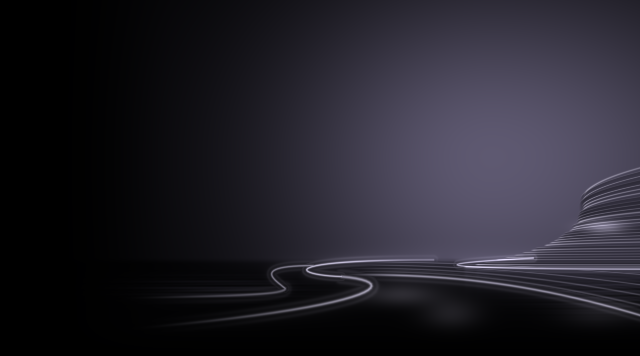
This background is drawn by a Shadertoy shader. Its source:

```glsl
const vec3 HAZE = vec3(0.36, 0.34, 0.43);
const vec3 SILVER = vec3(0.74, 0.72, 0.80);
const vec3 FLOOR_TINT = vec3(0.17, 0.16, 0.21);
const vec3 INK = vec3(0.008, 0.008, 0.012);
const float HORIZON = 0.27;

float hash(float n) { return fract(sin(n * 12.99) * 437.58); }

float spot(vec2 p, vec2 center, vec2 size) {
    vec2 q = (p - center) / size;
    return exp(-dot(q, q));
}

float segmentDistance(vec2 p, vec2 a, vec2 b) {
    vec2 ab = b - a;
    return length(p - a - ab * clamp(dot(p - a, ab) / dot(ab, ab), 0.0, 1.0));
}

vec2 bezier(vec2 a, vec2 b, vec2 c, vec2 d, float t) {
    float u = 1.0 - t;
    return u * u * u * a + 3.0 * u * u * t * b + 3.0 * u * t * t * c + t * t * t * d;
}

float curveDistance(vec2 p, vec2 a, vec2 b, vec2 c, vec2 d) {
    float nearest = 10.0;
    vec2 last = a;
    for (int i = 1; i <= 24; i++) {
        vec2 next = bezier(a, b, c, d, float(i) / 24.0);
        nearest = min(nearest, segmentDistance(p, last, next));
        last = next;
    }
    return nearest;
}

// Bright core, soft halo and a faint parallel groove
float rail(float dist, float width, float pixel) {
    float w = max(width, 0.7 * pixel);
    float core = exp(-dist * dist / (w * w));
    float groove = exp(-pow((dist - 4.0 * w) / (1.3 * w), 2.0));
    return 0.72 * core + 0.16 * exp(-dist / (4.0 * w)) + 0.10 * groove;
}

vec3 sky(vec2 p) {
    vec2 center = vec2(1.385, 0.56);
    vec2 size = vec2(p.x < center.x ? 0.61 : 0.78, p.y < center.y ? 0.60 : 0.50);
    float mist = 0.10 * spot(p, vec2(1.32, HORIZON), vec2(0.35, 0.04));
    return INK + HAZE * (spot(p, center, size) + mist);
}

vec3 ground(vec2 p) {
    float depth = max(HORIZON - p.y, 0.0);
    float lit = smoothstep(0.35, 1.35, p.x);
    vec3 col = INK + FLOOR_TINT * lit * exp(-depth / 0.045);
    float ripple = 0.5 + 0.3 * sin(p.y * 330.0 + 3.0 * p.x) + 0.2 * sin(p.y * 710.0 - 5.0 * p.x);
    col += FLOOR_TINT * 0.35 * ripple * spot(p, vec2(0.62, 0.19), vec2(0.22, 0.03));
    col += FLOOR_TINT * 0.45 * ripple * spot(p, vec2(1.72, 0.19), vec2(0.20, 0.06));
    // Sheens on the polished surface
    col += SILVER * 0.20 * spot(p, vec2(1.13, 0.172), vec2(0.10, 0.030));
    col += SILVER * 0.15 * spot(p, vec2(1.27, 0.120), vec2(0.08, 0.045));
    return col + SILVER * 0.10 * spot(p, vec2(1.68, 0.120), vec2(0.10, 0.040));
}

float roads(vec2 p, float pixel) {
    // Winding central rail
    float bend = curveDistance(p, vec2(1.221, 0.270), vec2(0.775, 0.270), vec2(0.822, 0.228), vec2(0.962, 0.223));
    float sweep = curveDistance(p, vec2(0.962, 0.223), vec2(1.15, 0.207), vec2(1.056, 0.136), vec2(0.352, 0.075));
    float light = rail(bend, 0.0028, pixel) * (1.0 - 0.6 * smoothstep(0.95, 1.2, p.x));
    light = max(light, rail(sweep, 0.0042, pixel) * smoothstep(0.35, 1.08, p.x) * 0.85);
    // Left rail
    float hook = curveDistance(p, vec2(0.883, 0.254), vec2(0.704, 0.254), vec2(0.775, 0.214), vec2(0.803, 0.190));
    float tail = curveDistance(p, vec2(0.803, 0.190), vec2(0.81, 0.169), vec2(0.587, 0.169), vec2(0.352, 0.162));
    light = max(light, 0.65 * rail(hook, 0.0028, pixel));
    light = max(light, 0.50 * rail(tail, 0.0038, pixel) * smoothstep(0.32, 0.80, p.x));
    // Fan of rails opening to the right
    for (int i = 0; i < 5; i++) {
        float k = float(i) / 4.0;
        float fan = curveDistance(p, mix(vec2(0.962, 0.228), vec2(1.02, 0.264), k),
            mix(vec2(1.268, 0.232), vec2(1.22, 0.264), k),
            mix(vec2(1.526, 0.202), vec2(1.50, 0.255), k),
            mix(vec2(1.854, 0.099), vec2(1.854, 0.225), k));
        float strength = i == 0 ? 0.75 : 0.28;
        light = max(light, strength * rail(fan, mix(0.0035, 0.0016, k), pixel) * smoothstep(0.92, 1.15, p.x));
    }
    float lip = curveDistance(p, vec2(1.502, 0.275), vec2(1.174, 0.258), vec2(1.174, 0.244), vec2(1.854, 0.244));
    return max(light, 0.80 * rail(lip, 0.0024, pixel));
}

// Stacked terraces, painted from the top ledge down
vec3 terraces(vec3 col, vec2 p, float pixel) {
    for (int i = 0; i < 30; i++) {
        float s = 1.0 - float(i) / 29.0;
        float seed = hash(float(i) + 3.0);
        float start = 1.30 + 0.336 * (1.0 - pow(1.0 - s, 3.0)) + 0.012 * (seed - 0.5);
        float reach = max(p.x - start, 0.0005);
        float lift = 0.22 * s * s;
        float slope = 0.5 * lift / sqrt(reach);
        float below = (0.25 + 0.19 * s + lift * sqrt(reach) - p.y) / sqrt(1.0 + slope * slope);
        float inside = smoothstep(0.0, 0.012, p.x - start);
        float fill = inside * smoothstep(-pixel, pixel, below) * exp(-max(below, 0.0) / 0.025);
        col = mix(col, FLOOR_TINT * (0.45 + 0.9 * seed), 0.42 * fill);
        float w = max(0.0009 + 0.0016 * seed * seed, 0.6 * pixel);
        float edge = exp(-below * below / (w * w)) * inside;
        float fade = 0.45 + 0.55 * exp(-reach / 0.12);
        col = mix(col, SILVER, edge * fade * (0.15 + 0.60 * seed));
    }
    return col + SILVER * 0.38 * spot(p, vec2(1.70, 0.362), vec2(0.06, 0.018));
}

void mainImage(out vec4 fragColor, in vec2 fragCoord) {
    float pixel = 1.0 / iResolution.y;
    vec2 p = fragCoord / iResolution.xy * vec2(1.803, 1.0);
    float skyMask = smoothstep(HORIZON - 0.012, HORIZON + 0.008, p.y);
    vec3 col = mix(ground(p), sky(p), skyMask);
    col = terraces(col, p, pixel);
    col += SILVER * roads(p, pixel);
    // Shade the left side and the lower edge
    col *= smoothstep(0.12, 0.50, p.x) * smoothstep(-0.02, 0.11, p.y);
    fragColor = vec4(clamp(col, 0.0, 1.0), 1.0);
}
```
